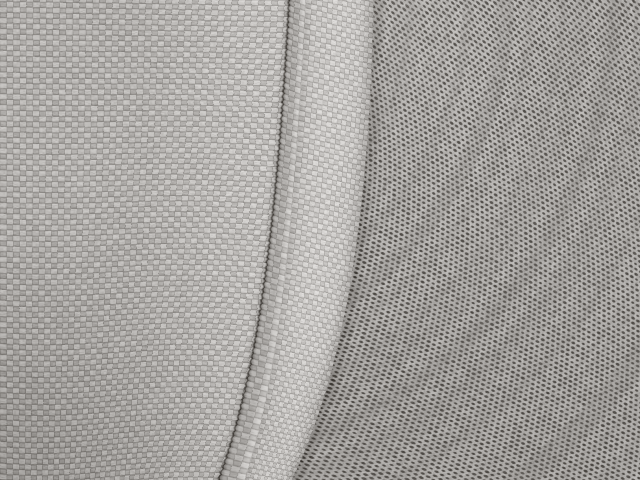
This texture is drawn by a Shadertoy shader. Its source:

```glsl
// Woven upholstery: a pale cushion with a curved piped seam, in front of an open mesh.
// Polynomial curves place the seam and outline; a checkered weave covers the cushion,
// and a staggered lattice of holes bent around distant arcs makes the mesh.

float hash(vec2 p) {
    p = fract(p * vec2(0.1031, 0.1137));
    p += dot(p, p.yx + 33.33);
    return fract((p.x + p.y) * p.x * 91.7);
}

float noise(vec2 p) {
    vec2 i = floor(p), f = fract(p);
    f = f * f * (3.0 - 2.0 * f);
    return mix(mix(hash(i), hash(i + vec2(1, 0)), f.x),
               mix(hash(i + vec2(0, 1)), hash(i + vec2(1, 1)), f.x), f.y);
}

// Horizontal positions of the curves; t is the distance below the top edge
float seamCurve(float t) {
    return 0.602 - 0.05 * t - 0.055 * t * t - 0.042 * pow(t, 5.0);
}

float outlineCurve(float t) {
    return 0.778 - 0.01 * t - 0.11 * t * t - 0.05 * pow(t, 5.0);
}

// Signed brightness of a basket weave with one thread crossing per unit cell
float weave(vec2 uv) {
    vec2 cell = floor(uv), f = fract(uv) - 0.5;
    float over = mod(cell.x + cell.y, 2.0);
    vec2 halfSize = mix(vec2(0.38, 0.29), vec2(0.49, 0.40), over);
    vec2 d = abs(f) - halfSize + 0.13;
    float box = length(max(d, 0.0)) - 0.13;
    float thread = 1.0 - smoothstep(-0.10, 0.16, box);
    float fibre = noise(uv * vec2(3.0, 5.0)) - 0.5;
    float tint = hash(cell) - 0.5;
    return mix(-0.13, mix(-0.03, 0.045, over), thread)
         + 0.07 * fibre + 0.025 * tint + 0.04 * f.y;
}

float leftPanel(vec2 p, float t, float seam) {
    // Threads lean with the seam; rows sag and ripple near the bottom
    float follow = smoothstep(0.0, 0.6, p.x);
    vec2 q = vec2(p.x + (0.602 - seam) * follow, p.y);
    q.y += 0.012 * sin(p.x * 9.0 + 1.0) * t + 0.015 * p.x;
    float light = 0.705 - 0.085 * smoothstep(0.3, 1.0, t) * (1.0 - follow);
    light += 0.05 * smoothstep(0.25, 0.58, p.x);
    light += 0.03 * (noise(p * vec2(4.0, 3.0)) - 0.5);
    light -= 0.09 * smoothstep(0.016, 0.0, seam - p.x);
    return light + weave(q / vec2(0.0138, 0.0112));
}

float piping(vec2 p, float across) {
    float light = 0.67 + 0.11 * smoothstep(0.5, 0.95, across);
    light -= 0.18 * smoothstep(0.2, 0.0, across);
    vec2 uv = vec2(across * 3.0, (p.y + 0.012 * across) / 0.0115);
    return light + 0.8 * weave(uv);
}

float sidePanel(vec2 p, float across, float t) {
    // Columns crowd together where the cloth turns away at the outline
    float turn = across + 0.22 * across * across;
    vec2 uv = vec2(turn * 11.5, (p.y + 0.22 * p.x) / 0.0108);
    float light = 0.755 + 0.045 * sin(3.14 * clamp(across, 0.0, 1.0));
    light -= 0.05 * smoothstep(0.12, 0.0, across);
    light -= 0.07 * smoothstep(0.8, 1.0, across);
    light -= 0.03 * smoothstep(0.6, 1.0, t);
    return light + 0.9 * weave(uv);
}

float mesh(vec2 p, float outline) {
    float radius = length(p - vec2(0.3, 1.0));
    float along = (p.y + 0.6 * p.x) / 0.0105;
    along += 0.25 * (noise(p * 7.0) - 0.5);
    float row = floor(along);
    float column = radius / 0.0118 + 0.5 * mod(row, 2.0);
    vec2 f = vec2(fract(column), fract(along)) - 0.5;
    float jitter = hash(vec2(row, floor(column))) - 0.5;
    float hole = 1.0 - smoothstep(0.11, 0.42, length(f * vec2(0.85, 1.0)) + 0.09 * jitter);
    // Concentric streaks from uneven yarn tension
    float streak = noise(vec2(radius * 55.0, 3.0)) + 0.6 * noise(vec2(radius * 120.0, 9.0)) - 0.8;
    float light = 0.69 + 0.07 * streak;
    light += 0.035 * smoothstep(0.5, 1.0, p.y) * (1.0 - smoothstep(0.75, 1.2, p.x));
    light -= 0.03 * smoothstep(0.6, 0.0, p.y);
    light += 0.08 * (noise(p * 260.0) - 0.5);
    light -= (0.35 + 0.12 * streak) * hole;
    return light - 0.09 * smoothstep(0.035, 0.0, p.x - outline);
}

void mainImage(out vec4 fragColor, in vec2 fragCoord) {
    vec2 p = fragCoord / iResolution.y;
    float t = 1.0 - p.y;
    float soft = 1.0 / iResolution.y;

    // Thread ends give the seam and outline a finely serrated edge
    float serration = 0.001 * cos(p.y * 6.2832 / 0.0115);
    float seam = seamCurve(t) + serration;
    float ridge = seamCurve(t) + 0.035 + 0.02 * t * t;
    float outline = outlineCurve(t) + 0.5 * serration;

    float light = leftPanel(p, t, seam);
    light = mix(light, piping(p, (p.x - seam) / (ridge - seam)),
                smoothstep(-soft, soft, p.x - seam));
    light = mix(light, sidePanel(p, (p.x - ridge) / (outline - ridge), t),
                smoothstep(-0.003, 0.003, p.x - ridge));
    float onMesh = smoothstep(-soft, soft, p.x - outline);
    light = mix(light, mesh(p, outline), onMesh);

    // Narrow dark crease beside the piping
    light -= 0.22 * smoothstep(0.0035, 0.0005, abs(p.x - seam + 0.0005));

    // Warm grey, with more warmth in the shadows
    vec3 warmth = vec3(0.012, 0.0, -0.014) * (1.5 - light);
    fragColor = vec4(clamp(vec3(light) + warmth, 0.0, 1.0), 1.0);
}
```
